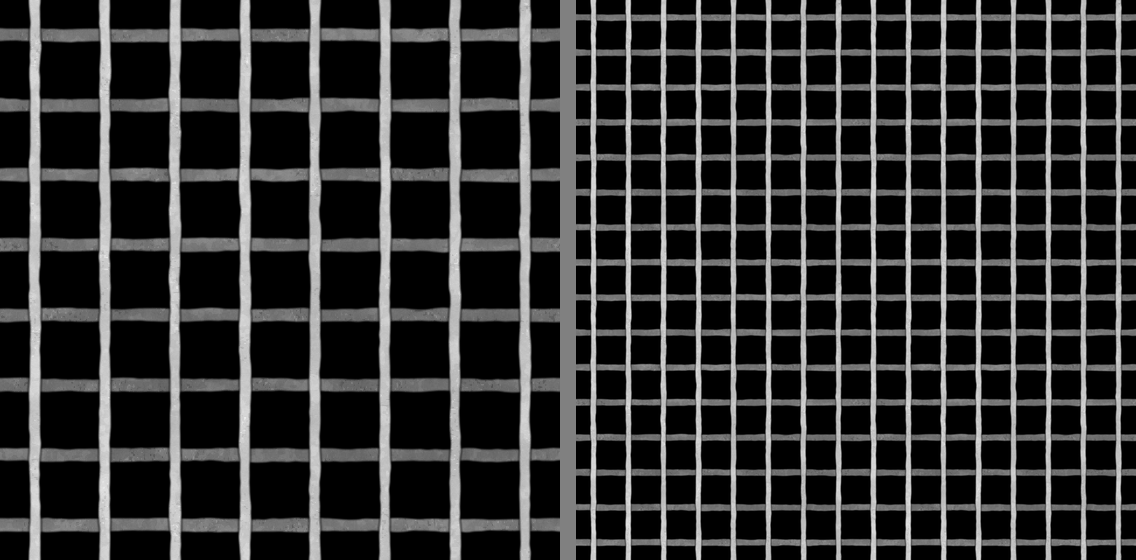
Left, the tile; right, the same tile 2 across and 2 down.
Reproduce this pattern procedurally as a three.js fragment shader.

```glsl
varying vec2 vUv;

float hash(vec2 p) {
  vec3 q = fract(vec3(p.xyx) * 0.1031);
  q += dot(q, q.yzx + 33.33);
  return fract((q.x + q.y) * q.z);
}

// Value noise that wraps after a whole number of lattice cells.
float noise(vec2 p, vec2 period, float seed) {
  vec2 i = floor(p);
  vec2 f = fract(p);
  f = f * f * (3.0 - 2.0 * f);
  vec2 a = mod(i, period) + seed;
  vec2 b = mod(i + 1.0, period) + seed;
  return mix(mix(hash(a), hash(vec2(b.x, a.y)), f.x),
             mix(hash(vec2(a.x, b.y)), hash(b), f.x), f.y);
}

// Noise over the 8 by 8 cell grid, with a whole frequency per cell.
float gridNoise(vec2 p, vec2 frequency, float seed) {
  return noise(p * frequency, 8.0 * frequency, seed);
}

// Mottled patches, streaks across the bar, grain and clustered specks.
float wear(vec2 q, float seed) {
  float broad = gridNoise(q, vec2(2.0, 3.0), seed);
  float ragged = gridNoise(q, vec2(7.0), seed + 11.0) * 0.6
               + gridNoise(q, vec2(19.0), seed + 23.0) * 0.4;
  float streak = gridNoise(q, vec2(17.0, 3.0), seed + 37.0);
  float fine = gridNoise(q, vec2(34.0), seed + 53.0);
  float grain = gridNoise(q, vec2(60.0), seed + 71.0);
  float cluster = smoothstep(0.45, 0.75, gridNoise(q, vec2(3.0), seed + 89.0));
  float patches = smoothstep(0.54, 0.6, ragged * 0.6 + broad * 0.4);
  float light = smoothstep(0.78, 0.92, fine);
  float dark = smoothstep(0.72, 0.9, 1.0 - fine) * cluster;
  return 0.07 * (broad - 0.5) + 0.035 * (patches - 0.4)
       + 0.035 * (streak - 0.5) + 0.03 * (grain - 0.5)
       + 0.06 * light * (0.3 + cluster) - 0.08 * dark;
}

// q runs along and across the bars; returns tone and signed edge distance.
vec2 bar(vec2 q, float halfWidth, float tone, float seed) {
  float id = floor(q.y);
  float side = step(0.5, fract(q.y));
  float row = id * 2.0 + side;
  float wobble = noise(vec2(q.x * 3.0, row), vec2(24.0, 16.0), seed) - 0.5
      + 0.4 * (noise(vec2(q.x * 9.0, row), vec2(72.0, 16.0), seed + 5.0) - 0.5);
  float d = abs(fract(q.y) - 0.5) - halfWidth - 0.026 * wobble;
  float shade = tone + 0.06 * (hash(vec2(id, seed)) - 0.5) + wear(q, seed);
  shade *= mix(0.65, 1.0, smoothstep(0.0, 0.03, -d));
  return vec2(shade, d);
}

float coverage(float d) {
  return 1.0 - smoothstep(-0.016, 0.016, d);
}

void main() {
  vec2 p = vUv * 8.0;
  vec2 across = bar(p, 0.095, 0.465, 3.0);
  vec2 upright = bar(p.yx, 0.079, 0.79, 131.0);

  // Grey bars on black, darkened where they pass under the light ones.
  float shadow = mix(0.55, 1.0, smoothstep(0.0, 0.04, upright.y));
  float value = across.x * coverage(across.y) * shadow;
  value = mix(value, upright.x, coverage(upright.y));

  gl_FragColor = vec4(vec3(value), 1.0);
}
```
